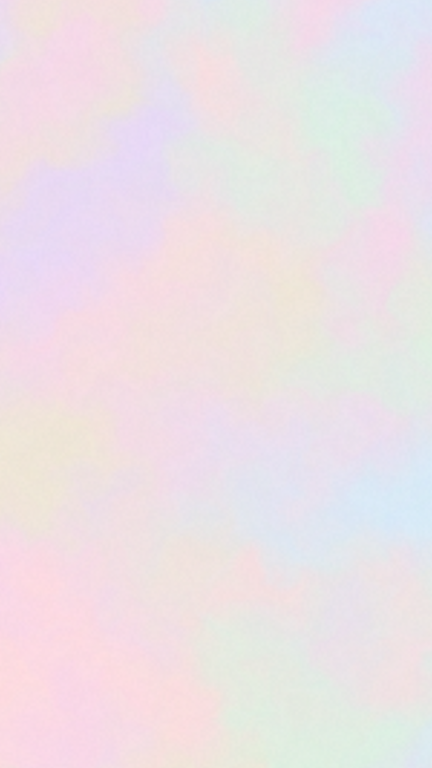
Give the GLSL for this background, as a Shadertoy shader.

```glsl
// Soft pastel watercolour clouds: six tints melt into one another.
// Each tint has its own warped noise field; an exponential weighting picks
// the strongest one softly, with a gentle pull towards its side of the canvas.

const int   TINTS        = 6;
const float CLOUD_SCALE  = 2.5;    // cloud cells per canvas width
const float CONTRAST     = 12.0;   // how firmly the strongest tint wins
const float SATURATION   = 1.5;    // offsets the greying caused by blending
const float WARP_SCALE   = 1.7;
const float WARP_AMOUNT  = 0.30;
const float FRINGE_SCALE = 12.0;   // ragged, dabbed edges
const float FRINGE_AMOUNT = 0.12;
const float DAB_SCALE    = 34.0;   // small brush marks
const float DAB_AMOUNT   = 0.012;
const float GRAIN_SCALE  = 150.0;
const float GRAIN_AMOUNT = 0.016;
const vec3  MEAN_TINT    = vec3(0.933, 0.876, 0.908);

// Mauve, blush, cream, sky, mint, lilac
const vec3 TINT[TINTS] = vec3[TINTS](
    vec3(0.958, 0.850, 0.917), vec3(0.972, 0.865, 0.885), vec3(0.935, 0.895, 0.862),
    vec3(0.870, 0.905, 0.952), vec3(0.880, 0.925, 0.893), vec3(0.918, 0.850, 0.955));
const float PRESENCE[TINTS] = float[TINTS](0.27, 0.14, 0.13, 0.09, 0.09, 0.07);

// Direction in which each tint grows stronger
const vec2 PULL[TINTS] = vec2[TINTS](
    vec2(0.1, 0.4), vec2(-1.2, -0.4), vec2(-0.2, -0.6),
    vec2(1.6, 0.6), vec2(0.5, -1.2), vec2(-0.8, 1.5));

float hash(vec2 p) {
    vec3 q = fract(p.xyx * 0.1031);
    q += dot(q, q.yzx + 33.33);
    return fract((q.x + q.y) * q.z);
}

float valueNoise(vec2 p) {
    vec2 cell = floor(p);
    vec2 f = fract(p);
    vec2 s = f * f * f * (f * (f * 6.0 - 15.0) + 10.0);
    float low  = mix(hash(cell), hash(cell + vec2(1, 0)), s.x);
    float high = mix(hash(cell + vec2(0, 1)), hash(cell + vec2(1, 1)), s.x);
    return mix(low, high, s.y);
}

// Layered noise in 0..1, each octave rotated to hide the lattice
float fbm(vec2 p) {
    const mat2 TURN = mat2(1.6, 1.2, -1.2, 1.6);
    float sum = 0.0, total = 0.0, gain = 1.0;
    for (int octave = 0; octave < 4; octave++) {
        sum += gain * valueNoise(p);
        total += gain;
        gain *= 0.42;
        p = TURN * p + 17.3;
    }
    return sum / total;
}

vec2 displacement(vec2 p) {
    return vec2(fbm(p + 41.0), fbm(p + 87.0)) - 0.5;
}

// Independent noise per channel, centred on zero
vec3 mottle(vec2 p) {
    return vec3(valueNoise(p), valueNoise(p + 31.7), valueNoise(p + 73.1)) - 0.5;
}

void mainImage(out vec4 fragColor, in vec2 fragCoord) {
    vec2 p = fragCoord / iResolution.x;
    vec2 side = 2.0 * fragCoord / iResolution.xy - 1.0;

    // Broad drift plus small dabs along the cloud edges
    vec2 cloud = p + WARP_AMOUNT * displacement(p * WARP_SCALE)
                   + FRINGE_AMOUNT * displacement(p * FRINGE_SCALE);

    // Soft competition between the tints
    vec3 blend = vec3(0.0);
    float total = 0.0;
    for (int i = 0; i < TINTS; i++) {
        vec2 seed = vec2(37.9, 19.1) * float(i + 1);
        float strength = CONTRAST * (fbm(cloud * CLOUD_SCALE + seed) - 0.5);
        float weight = PRESENCE[i] * exp(strength + dot(PULL[i], side));
        blend += weight * TINT[i];
        total += weight;
    }
    vec3 color = MEAN_TINT + SATURATION * (blend / total - MEAN_TINT);

    // Brush marks and faint paper grain
    color += DAB_AMOUNT * mottle(p * DAB_SCALE + 5.0 * displacement(p * FRINGE_SCALE));
    color += GRAIN_AMOUNT * mix(vec3(valueNoise(p * GRAIN_SCALE) - 0.5),
                                mottle(p * GRAIN_SCALE), 0.4);
    fragColor = vec4(clamp(color, 0.0, 1.0), 1.0);
}
```
